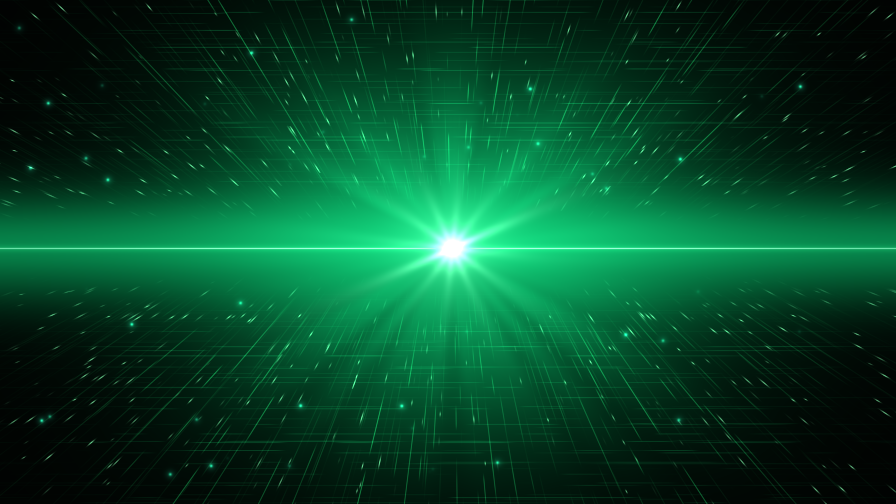
Give the GLSL for this background, as a Shadertoy shader.

```glsl
// Green light burst on a horizon between two planes of streaking digital grid lines.

const vec2 BURST_CENTER = vec2(0.505, 0.507);
const float VANISH_DEPTH = 0.27;
const vec3 RAIL_COLOR = vec3(0.12, 0.72, 0.36);
const vec3 RUNG_COLOR = vec3(0.08, 0.62, 0.34);
const vec3 SPARK_COLOR = vec3(0.55, 1.00, 0.70);
const vec3 STAR_COLOR = vec3(0.15, 0.95, 0.70);
const vec3 CORE_COLOR = vec3(0.85, 0.75, 0.72);

float hash(vec2 cell) {
    vec3 q = fract(vec3(cell.xyx) * 0.1031);
    q += dot(q, q.yzx + 33.33);
    return fract((q.x + q.y) * q.z);
}

// Smooth one-dimensional noise; each seed gives its own curve.
float noise(float x, float seed) {
    float cell = floor(x);
    float t = smoothstep(0.0, 1.0, x - cell);
    return mix(hash(vec2(cell, seed)), hash(vec2(cell + 1.0, seed)), t);
}

float bell(float d, float width) {
    return exp(-d * d / (width * width));
}

float stroke(float d, float halfWidth, float pixel) {
    return 1.0 - smoothstep(halfWidth - 0.5 * pixel, halfWidth + 0.6 * pixel, abs(d));
}

// Broken lines that recede towards the horizon.
float rails(vec2 p, float density, float seed, float pixel) {
    float depth = abs(p.y) + VANISH_DEPTH;
    float u = p.x / depth;
    float lane = floor(u * density);
    float laneSeed = lane + seed + (p.y > 0.0 ? 200.0 : 0.0);
    float pick = hash(vec2(laneSeed, seed));
    float offset = fract(u * density) - mix(0.15, 0.85, pick);
    float d = offset / density * depth * inversesqrt(1.0 + u * u);
    float dash = smoothstep(0.4, 0.9, noise(log(depth) * 14.0 + pick * 40.0, laneSeed));
    float strength = hash(vec2(laneSeed, seed + 5.0));
    return stroke(d, 0.0010, pixel) * dash * (0.15 + 0.85 * strength * strength);
}

// Short bright dashes aligned with the rails.
float sparks(vec2 p, float density, float seed, float pixel) {
    float depth = abs(p.y) + VANISH_DEPTH;
    float u = p.x / depth;
    vec2 grid = vec2(u * density, log(depth) * 15.0);
    vec2 cell = floor(grid) + vec2(seed, p.y > 0.0 ? 70.0 : 140.0);
    float pick = hash(cell);
    vec2 jitter = mix(vec2(0.25), vec2(0.75), vec2(hash(cell + 17.3), hash(cell + 41.9)));
    vec2 d = fract(grid) - jitter;
    float slant = sqrt(1.0 + u * u);
    float across = d.x / density * depth / slant;
    float along = d.y / 15.0 * depth * slant;
    float size = hash(cell + 63.7);
    return stroke(across, 0.0011, pixel) * bell(along, 0.003 + 0.008 * size) * smoothstep(0.82, 1.0, pick);
}

// Horizontal line fragments crossing the rails.
float rungs(vec2 p, float spacing, float seed, float pixel) {
    float row = floor(p.y / spacing);
    float pick = hash(vec2(row, seed));
    float d = (fract(p.y / spacing) - mix(0.2, 0.8, pick)) * spacing;
    float dash = smoothstep(0.45, 0.75, noise(p.x * 11.0 + pick * 60.0, row + seed));
    return stroke(d, 0.0008, pixel) * dash * (0.25 + 0.75 * pick * pick);
}

// Sparse points of light with a soft halo.
float stars(vec2 p, float size, float seed) {
    vec2 cell = floor(p / size);
    float pick = hash(cell + seed);
    vec2 jitter = mix(vec2(0.2), vec2(0.8), vec2(hash(cell + seed + 9.1), hash(cell + seed + 27.7)));
    float d = length((fract(p / size) - jitter) * size);
    return (bell(d, 0.003) + 0.25 * bell(d, 0.009)) * smoothstep(0.68, 0.95, pick);
}

// A tapered beam through the origin.
float beam(vec2 p, float angle, float reach) {
    vec2 axis = vec2(cos(angle), sin(angle));
    float along = abs(dot(p, axis));
    float across = dot(p, vec2(-axis.y, axis.x));
    return bell(across, 0.005 + 0.045 * along) * exp(-along / reach);
}

void mainImage(out vec4 fragColor, in vec2 fragCoord) {
    vec2 p = (fragCoord - BURST_CENTER * iResolution.xy) / iResolution.y;
    float pixel = 1.0 / iResolution.y;
    float r = length(p);

    // Elliptic glow joined with the horizon band
    float haze = 0.9 + 0.2 * noise(atan(p.y, abs(p.x)) * 9.0, 5.0);
    float glow = 0.75 * bell(length(p / vec2(0.47, 0.34)), 1.0) * mix(1.0, haze, smoothstep(0.05, 0.2, r));
    float band = 0.50 * bell(p.y, 0.105);
    float light = 1.0 - (1.0 - glow) * (1.0 - band);
    light *= 1.0 - 0.12 * smoothstep(0.01, -0.06, p.y);
    vec3 color = vec3(0.02 * light + 0.10 * light * light * light, light, light * (0.53 + 0.07 * light));
    color += vec3(0.002, 0.010, 0.005);

    // Grid planes, fading at the horizon and at the far sides
    float plane = smoothstep(0.07, 0.24, abs(p.y)) * (1.0 - 0.85 * smoothstep(0.4, 0.9, abs(p.x)));
    float sparkZone = smoothstep(0.05, 0.14, abs(p.y)) * smoothstep(0.1, 0.35, r);
    for (int i = 0; i < 3; i++) {
        float layer = float(i);
        float seed = 11.0 + 37.0 * layer;
        color += RAIL_COLOR * rails(p, 10.0 + 5.0 * layer, seed, pixel) * plane * 0.55;
        color += RUNG_COLOR * rungs(p, 0.019 + 0.009 * layer, seed, pixel) * plane * 0.36;
        color += SPARK_COLOR * sparks(p, 10.0 + 4.0 * layer, seed, pixel) * sparkZone * 0.7;
        color += STAR_COLOR * stars(p, 0.13 + 0.06 * layer, seed) * sparkZone * 0.8;
    }

    // Starburst beams and white core
    float burst = 0.0;
    for (int i = 0; i < 6; i++) {
        float k = float(i);
        burst += beam(p, 0.42 + k * 0.5236, mix(0.045, 0.085, hash(vec2(k, 3.0))));
    }
    burst += beam(p, 0.42, 0.10);
    color += CORE_COLOR * (0.34 * burst + 0.8 * bell(r, 0.034) + 0.16 * bell(r, 0.09));

    // Horizon line
    float horizon = stroke(p.y, 0.0013, pixel) * mix(0.5, 1.0, bell(p.x, 0.6));
    color = mix(color, max(color, vec3(0.66, 1.0, 0.84)), horizon);
    color += vec3(0.03, 0.10, 0.06) * bell(p.y, 0.007);

    fragColor = vec4(clamp(color, 0.0, 1.0), 1.0);
}
```
